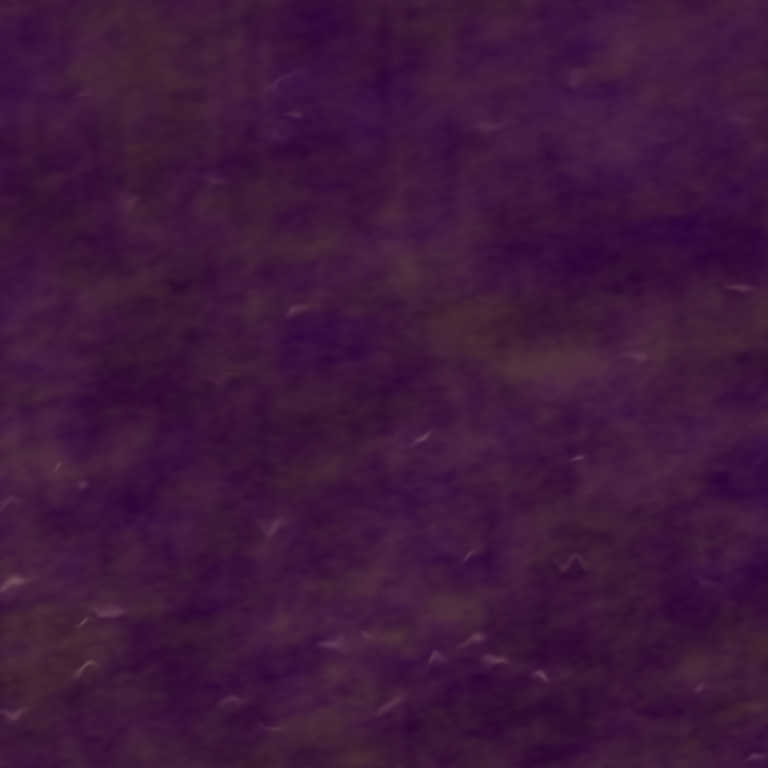
A WebGL 1 fragment shader for this texture:

```glsl
precision highp float;
uniform vec2 u_resolution;

#define BASE vec3(0.247, 0.100, 0.234)
#define LIGHT_STEP vec3(0.025, 0.029, 0.009)
#define WARM_STEP vec3(0.002, 0.010, -0.012)
#define FLECK_TINT vec3(0.17, 0.16, 0.12)
#define SLANT 0.12
#define CLOUD_SCALE vec2(4.0, 6.4)
#define CLOUD_GAIN 2.7
#define SPOT_GRID vec2(13.0, 21.0)
#define FLECK_GRID vec2(15.0, 24.0)

float hash(vec2 p) {
  vec3 q = fract(vec3(p.xyx) * vec3(0.1031, 0.1030, 0.0973));
  q += dot(q, q.yzx + 33.33);
  return fract((q.x + q.y) * q.z);
}

float valueNoise(vec2 p) {
  vec2 cell = floor(p);
  vec2 f = fract(p);
  f = f * f * (3.0 - 2.0 * f);
  float low = mix(hash(cell), hash(cell + vec2(1.0, 0.0)), f.x);
  float high = mix(hash(cell + vec2(0.0, 1.0)), hash(cell + 1.0), f.x);
  return mix(low, high, f.y);
}

// Centred layers of noise, each finer and weaker than the last
float clouds(vec2 p) {
  float sum = 0.0;
  float weight = 1.0;
  for (int i = 0; i < 5; i++) {
    sum += weight * (valueNoise(p) - 0.5);
    p = mat2(0.99, 0.12, -0.12, 0.99) * p * 2.1 + vec2(17.3, 41.7);
    weight *= 0.82;
  }
  return sum;
}

// Soft tilted ellipses scattered one per cell, present with the given chance
float scatter(vec2 p, vec2 size, float chance, float seed) {
  float sum = 0.0;
  vec2 cell = floor(p);
  for (int y = -1; y <= 1; y++) {
    for (int x = -1; x <= 1; x++) {
      vec2 id = cell + vec2(float(x), float(y));
      vec2 key = id + seed;
      vec2 center = vec2(hash(key + 3.7), hash(key + 8.1));
      vec2 d = p - id - 0.15 - 0.7 * center;
      d.y -= d.x * (hash(key + 21.0) - 0.4);
      d /= size * mix(0.6, 1.2, hash(key + 13.0));
      float present = step(hash(key), chance);
      sum += present * mix(0.35, 1.0, hash(key + 29.0)) * exp(-dot(d, d));
    }
  }
  return sum;
}

void main() {
  vec2 uv = gl_FragCoord.xy / u_resolution;
  vec2 p = vec2(uv.x, uv.y - SLANT * uv.x) + 3.0;
  float lower = 1.0 - smoothstep(0.3, 0.9, uv.y);

  // Broad mottling, with faint upright threads
  float tone = CLOUD_GAIN * clouds(p * CLOUD_SCALE);
  tone *= mix(0.8, 1.08, lower);
  tone += 0.9 * (valueNoise(uv * vec2(58.0, 11.0) + 70.0) - 0.5);

  // Ragged dark spots, denser toward the bottom
  vec2 ragged = vec2(valueNoise(p * 60.0), valueNoise(p * 60.0 + 90.0)) - 0.5;
  vec2 q = p + 0.018 * ragged;
  float spots = scatter(q * SPOT_GRID, vec2(0.42, 0.32), mix(0.12, 0.3, lower), 50.0);
  tone += 0.2 - 1.5 * spots;

  // Slow drift between brownish and violet
  float warmth = 4.0 * (valueNoise(uv * vec2(5.0, 7.0) + 20.0) - 0.5);
  warmth += 3.0 * (valueNoise(p * vec2(21.0, 27.0) + 40.0) - 0.5);
  warmth += 0.5 * (lower - uv.x);
  vec3 color = BASE + LIGHT_STEP * clamp(tone, -2.8, 2.6) + WARM_STEP * warmth;

  // Small pale flecks
  float flecks = scatter(q * FLECK_GRID, vec2(0.24, 0.15), mix(0.04, 0.15, lower), 120.0);
  color += FLECK_TINT * flecks * mix(0.5, 1.0, lower);

  gl_FragColor = vec4(clamp(color, 0.0, 1.0), 1.0);
}
```
